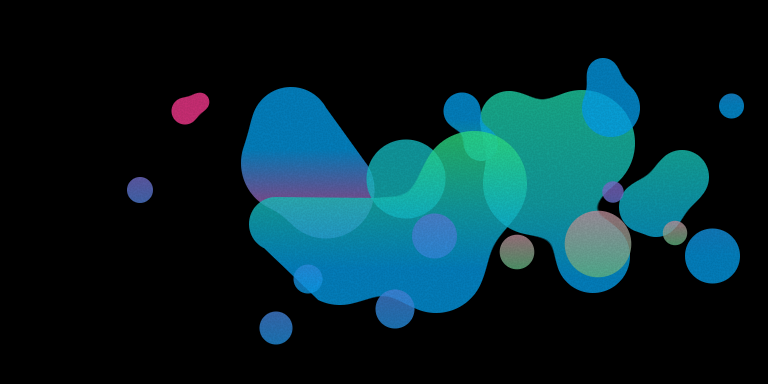
Reproduce this background procedurally as a WebGL 2 fragment shader.

```glsl
#version 300 es
precision highp float;

uniform vec2 u_resolution;
out vec4 outColor;

const float VIEW_HEIGHT = 3.84;   // canvas height in scene units
const float OPACITY = 0.8;        // how much a layer hides what lies below
const float GRAIN_SCALE = 50.0;   // grain cells per scene unit
const float GRAIN_AMOUNT = 0.10;

const vec3 BLUE = vec3(0.01, 0.47, 0.70);
const vec3 TEAL = vec3(0.06, 0.56, 0.58);
const vec3 EMERALD = vec3(0.09, 0.63, 0.50);
const vec3 GREEN = vec3(0.13, 0.66, 0.39);
const vec3 PLUM = vec3(0.45, 0.29, 0.54);
const vec3 VIOLET = vec3(0.36, 0.32, 0.60);
const vec3 ROSE = vec3(0.57, 0.42, 0.46);
const vec3 SAGE = vec3(0.29, 0.55, 0.39);
const vec3 PINK = vec3(0.75, 0.17, 0.43);

// Dots: centre, radius, tint (0 blue, 1 violet, 2 rose to sage)
const int DOT_COUNT = 11;
const vec4 DOTS[DOT_COUNT] = vec4[DOT_COUNT](
  vec4(1.40, 1.94, 0.130, 0.80), vec4(2.76, 0.56, 0.165, 0.40),
  vec4(3.08, 1.05, 0.145, 0.20), vec4(3.95, 0.75, 0.195, 0.42),
  vec4(4.345, 1.48, 0.225, 0.55), vec4(5.17, 1.32, 0.173, 2.00),
  vec4(5.98, 1.40, 0.333, 2.00), vec4(6.75, 1.51, 0.122, 2.00),
  vec4(6.13, 1.92, 0.107, 1.00), vec4(7.125, 1.28, 0.275, 0.00),
  vec4(7.315, 2.78, 0.125, 0.00));

// Discs are given as centre and radius
float disc(vec2 p, vec3 c) {
  return length(p - c.xy) - c.z;
}

// Tapered bar between two discs
float bar(vec2 p, vec3 a, vec3 b) {
  vec2 axis = b.xy - a.xy;
  float h = clamp(dot(p - a.xy, axis) / dot(axis, axis), 0.0, 1.0);
  return disc(p, mix(a, b, h));
}

// Smooth union
float melt(float a, float b, float k) {
  float h = max(k - abs(a - b), 0.0);
  return min(a, b) - h * h / (4.0 * k);
}

// Position between two heights, 0 at the upper one
float fall(float y, float upper, float lower) {
  return clamp((upper - y) / (upper - lower), 0.0, 1.0);
}

void paint(inout vec3 canvas, float d, vec3 color) {
  float cover = clamp(0.5 - d * u_resolution.y / VIEW_HEIGHT, 0.0, 1.0);
  canvas = canvas * (1.0 - OPACITY * cover) + color * cover;
}

vec2 hash2(vec2 cell) {
  vec2 s = vec2(dot(cell, vec2(127.1, 311.7)), dot(cell, vec2(269.5, 183.3)));
  return fract(sin(s) * 43758.5);
}

// Cellular noise: distance to the nearest scattered seed
float cellular(vec2 p) {
  vec2 cell = floor(p);
  float nearest = 2.0;
  for (int j = -1; j <= 1; j++)
    for (int i = -1; i <= 1; i++) {
      vec2 c = cell + vec2(i, j);
      nearest = min(nearest, length(c + hash2(c) - p));
    }
  return nearest;
}

void main() {
  vec2 p = gl_FragCoord.xy / u_resolution.y * VIEW_HEIGHT;
  vec3 canvas = vec3(0.0);

  // Pink bean
  float bean = melt(disc(p, vec3(1.85, 2.73, 0.135)), disc(p, vec3(2.0, 2.82, 0.093)), 0.1);
  paint(canvas, bean, PINK);

  // Left pear
  float pear = bar(p, vec3(2.91, 2.57, 0.40), vec3(3.26, 1.94, 0.485));
  pear = melt(pear, disc(p, vec3(2.91, 2.21, 0.50)), 0.12);
  paint(canvas, pear, mix(BLUE, PLUM, fall(p.y, 2.35, 1.82)));

  paint(canvas, disc(p, vec3(4.06, 2.05, 0.395)), TEAL);

  // Green cloud with a hanging drop
  float cloud = bar(p, vec3(5.35, 2.01, 0.52), vec3(5.82, 2.41, 0.53));
  cloud = melt(cloud, disc(p, vec3(5.09, 2.64, 0.29)), 0.32);
  cloud = melt(cloud, disc(p, vec3(5.93, 1.28, 0.37)), 0.36);
  vec3 cloudColor = mix(EMERALD, TEAL, fall(p.y, 2.9, 1.8));
  paint(canvas, cloud, mix(cloudColor, BLUE, fall(p.y, 1.8, 1.05)));

  // Small twin drop
  float twin = melt(disc(p, vec3(4.62, 2.73, 0.185)), disc(p, vec3(4.81, 2.40, 0.17)), 0.2);
  paint(canvas, twin, mix(BLUE, TEAL, fall(p.y, 2.65, 2.3)));

  // Wide wave
  vec3 tip = vec3(2.76, 1.60, 0.27);
  float wave = min(bar(p, tip, vec3(3.40, 1.29, 0.50)), bar(p, tip, vec3(3.80, 1.56, 0.30)));
  wave = melt(wave, disc(p, vec3(4.36, 1.20, 0.49)), 0.45);
  wave = melt(wave, disc(p, vec3(4.74, 2.00, 0.53)), 0.47);
  vec3 waveColor = mix(GREEN, TEAL, fall(p.y, 2.45, 1.75));
  paint(canvas, wave, mix(waveColor, BLUE, fall(p.y, 1.75, 1.15)));

  // Teal bean on the right
  float kidney = bar(p, vec3(6.45, 1.77, 0.26), vec3(6.56, 1.72, 0.25));
  kidney = melt(kidney, disc(p, vec3(6.82, 2.07, 0.27)), 0.28);
  paint(canvas, kidney, mix(EMERALD, BLUE, fall(p.y, 2.7, 1.1)));

  // Blue bulb at the top
  float bulb = melt(disc(p, vec3(6.03, 3.10, 0.16)), disc(p, vec3(6.11, 2.76, 0.29)), 0.16);
  paint(canvas, bulb, BLUE);

  // Dots, each shaded from top to bottom
  for (int i = 0; i < DOT_COUNT; i++) {
    vec4 dot4 = DOTS[i];
    float lift = clamp((p.y - dot4.y) / dot4.z, -1.0, 1.0);
    vec3 cool = mix(BLUE, VIOLET, clamp(dot4.w + 0.15 * lift, 0.0, 1.0));
    vec3 ash = mix(SAGE, ROSE, 0.5 + 0.5 * lift);
    paint(canvas, disc(p, dot4.xyz), dot4.w > 1.5 ? ash : cool);
  }

  // Fine grain on the painted parts
  canvas *= 1.0 + GRAIN_AMOUNT * (cellular(p * GRAIN_SCALE) - 0.45);
  outColor = vec4(canvas, 1.0);
}
```
